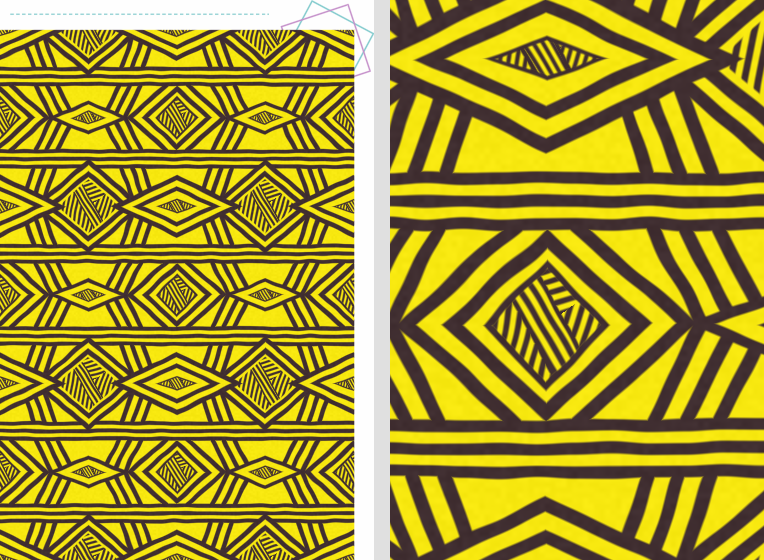
Left: the whole. Right: its middle third, enlarged.
This pattern is drawn by a WebGL 2 fragment shader. Its source:

```glsl
#version 300 es
precision highp float;
// Yellow and dark brown fabric of nested diamonds, slanted bars and stripes, on a white sheet with a trimmed corner.
uniform vec2 u_resolution;
out vec4 outColor;

const vec2 SHEET = vec2(512.0, 768.0);     // design units across the canvas, y down
const vec2 REPEAT = vec2(242.0, 243.0);
const vec2 ORIGIN = vec2(0.0, 283.0);      // centre of one wide diamond
const float FABRIC_TOP = 41.0;
const float FABRIC_RIGHT = 485.0;
const float LINE = 6.4;                    // full width of the main lines
const float BAR = 6.2;
const float WOBBLE = 0.9;
const vec3 YELLOW = vec3(0.97, 0.91, 0.06);
const vec3 BROWN = vec3(0.25, 0.18, 0.19);
const vec3 WHITE = vec3(0.995);
const vec3 TEAL = vec3(0.50, 0.79, 0.80);
const vec3 MAUVE = vec3(0.77, 0.56, 0.79);

float soft;                                // half width of an edge

float hash(vec2 p) {
  return fract(sin(dot(p, vec2(127.1, 311.7))) * 43758.5);
}

float noise(vec2 p) {
  vec2 i = floor(p), f = fract(p);
  f = f * f * (3.0 - 2.0 * f);
  return mix(mix(hash(i), hash(i + vec2(1, 0)), f.x),
             mix(hash(i + vec2(0, 1)), hash(i + 1.0), f.x), f.y);
}

float cover(float d) { return 1.0 - smoothstep(-soft, soft, d); }

float stroke(float d, float width) { return cover(abs(d) - 0.5 * width); }

float diamond(vec2 p, vec2 r) {
  return (abs(p.x) / r.x + abs(p.y) / r.y - 1.0) * r.x * r.y / length(r);
}

// Yellow diamond with a dark rim, laid over what is below
void ring(inout float ink, vec2 p, vec2 r, float width) {
  float d = diamond(p, r);
  ink = mix(ink, cover(-d - width), cover(d));
}

float stripes(vec2 p, float angle, float pitch) {
  float t = dot(p, vec2(cos(angle), sin(angle)));
  return stroke((fract(t / pitch) - 0.5) * pitch, pitch * 0.5);
}

// Hatching whose direction changes across slanted facets
float hatch(vec2 p, float pitch) {
  float across = p.x - 0.55 * p.y;
  float left = stripes(p, 0.2, pitch);
  float middle = stripes(p, -0.55, pitch);
  float right = mix(stripes(p, 0.35, pitch), stripes(p, 1.25, pitch), step(p.y, -0.7 * p.x));
  float h = across < -9.0 ? left : (across < 8.0 ? middle : right);
  return max(h, max(stroke(across + 9.0, 2.4), stroke(across - 8.0, 2.4)));
}

void hatchedDiamond(inout float ink, vec2 p, vec2 r, float pitch) {
  ink = mix(ink, hatch(p, pitch), cover(diamond(p, r)));
}

// Three parallel slanted bars, mirrored about both axes
float bars(vec2 p, float first, float gap, float lean) {
  float ink = 0.0;
  for (int i = 0; i < 3; i++) {
    float d = abs(p.x) - lean * abs(p.y) - first - gap * float(i);
    ink = max(ink, stroke(d / length(vec2(1.0, lean)), BAR));
  }
  return ink;
}

float fabric(vec2 p) {
  vec2 a = mod(p - ORIGIN + 0.5 * REPEAT, REPEAT) - 0.5 * REPEAT;
  vec2 b = mod(p - ORIGIN, REPEAT) - 0.5 * REPEAT;
  vec2 tall = vec2(b.x, a.y), upright = vec2(a.x, b.y);

  // Low row: slanted bars, narrow eyes and upright diamonds
  float ink = abs(a.y) < 65.0 ? bars(a, 28.0, 14.5, 0.35) : bars(upright, 71.0, 15.0, -0.5);
  ring(ink, b, vec2(56.0, 23.0), 4.8);
  ring(ink, b, vec2(24.0, 9.5), 2.2);
  hatchedDiamond(ink, b, vec2(19.0, 7.5), 3.6);
  ring(ink, upright, vec2(69.0, 62.0), LINE);
  ring(ink, upright, vec2(48.0, 44.0), LINE);
  ring(ink, upright, vec2(29.0, 30.0), 3.2);
  hatchedDiamond(ink, upright, vec2(25.0, 26.0), 5.2);

  // Horizontal bands between the rows
  float fromBand = abs(a.y) - 65.0;
  ink = mix(ink, 0.0, cover(abs(fromBand) - 11.0));
  for (int i = -1; i <= 1; i++) ink = max(ink, stroke(fromBand - 10.5 * float(i), 5.4));

  // High row: tall diamonds under wide ones
  ring(ink, tall, vec2(76.0, 65.0), LINE);
  ring(ink, tall, vec2(58.0, 49.0), LINE);
  hatchedDiamond(ink, tall, vec2(42.0, 37.0), 6.2);
  ring(ink, a, vec2(90.0, 43.0), LINE);
  ring(ink, a, vec2(60.0, 27.5), LINE - 0.6);
  ring(ink, a, vec2(28.0, 10.0), 2.4);
  hatchedDiamond(ink, a, vec2(23.0, 8.0), 3.8);
  return ink;
}

float squareOutline(vec2 p, float angle, vec2 halfSize) {
  float c = cos(angle), s = sin(angle);
  vec2 q = abs(mat2(c, -s, s, c) * p) - halfSize;
  return stroke(length(max(q, 0.0)) + min(max(q.x, q.y), 0.0), 2.0);
}

void main() {
  vec2 p = vec2(gl_FragCoord.x, u_resolution.y - gl_FragCoord.y) / u_resolution * SHEET;
  soft = max(0.8 * SHEET.x / u_resolution.x, 0.7);

  // Sheet trim: dashed rule and two turned squares
  float dash = stroke(p.y - 19.5, 1.6) * cover(abs(fract((p.x - 14.0) / 8.0) * 8.0 - 2.5) - 2.5);
  dash *= step(14.0, p.x) * step(p.x, 368.0);
  vec3 color = mix(WHITE, TEAL, dash);
  color = mix(color, TEAL, squareOutline(p - vec2(448.0, 63.5), 0.49, vec2(47.5, 45.0)));
  color = mix(color, MAUVE, squareOutline(p - vec2(446.0, 67.0), -0.32, vec2(48.0)));

  // Hand drawn cloth with slightly uneven ink
  vec2 drift = vec2(noise(p / 17.0), noise(p / 17.0 + 40.0)) - 0.5;
  vec3 cloth = mix(YELLOW, BROWN, fabric(p + WOBBLE * 2.0 * drift));
  cloth += 0.03 * (noise(p / 2.5) - 0.5);
  color = mix(color, cloth, cover(max(FABRIC_TOP - p.y, p.x - FABRIC_RIGHT)));
  outColor = vec4(color, 1.0);
}
```
